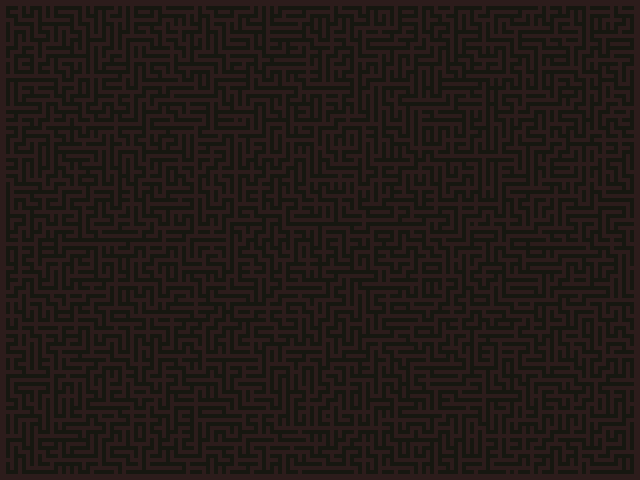
Reproduce this pattern procedurally as a Shadertoy shader.

```glsl
// A dense, dim maze of winding corridors between square-cut walls.
// Tiles: odd/odd are cells, even/even are posts, mixed ones are gates.

vec3 hash(ivec2 cell) {
    vec3 p = fract(vec3(cell.xyx) * vec3(0.1031, 0.1030, 0.0973));
    p += dot(p, p.yxz + 33.33);
    return fract((p.xxy + p.yzz) * p.zyx);
}

// Highest tile index, where the far border walls lie
ivec2 lastTile() {
    return ivec2(round(iResolution.xy / iResolution.y * 60.0)) * 2 - 2;
}

// Each cell favours two of its four sides: a straight run or a turn
bool favours(ivec2 cell, ivec2 side) {
    vec3 h = hash(cell);
    if (h.x < 0.38) return (side.x != 0) == (h.x < 0.20);
    ivec2 turn = ivec2(h.y < 0.5 ? 1 : -1, h.z < 0.5 ? 1 : -1);
    return side.x == turn.x || side.y == turn.y;
}

// The cell of the given checkerboard colour beside a gate
ivec2 cellBeside(ivec2 gate, int colour) {
    ivec2 step = (gate.x & 1) == 0 ? ivec2(1, 0) : ivec2(0, 1);
    ivec2 cell = gate - step;
    return ((cell.x + cell.y) & 3) == colour ? cell : gate + step;
}

// First pass: cells of one colour open their favoured gates
bool firstOpen(ivec2 gate) {
    if (any(lessThan(gate, ivec2(1))) || any(greaterThanEqual(gate, lastTile()))) return false;
    ivec2 cell = cellBeside(gate, 0);
    return favours(cell, gate - cell);
}

ivec2 direction(int k) {
    int s = (k & 2) - 1;
    return (k & 1) == 0 ? ivec2(s, 0) : ivec2(0, s);
}

// Second pass: sealed or crossing cells of the other colour choose again
bool isOpen(ivec2 gate) {
    if (any(lessThan(gate, ivec2(1))) || any(greaterThanEqual(gate, lastTile()))) return false;
    ivec2 cell = cellBeside(gate, 2);
    int exits = 0;
    for (int k = 0; k < 4; k++) exits += int(firstOpen(cell + direction(k)));
    return exits == 0 || exits == 4 ? favours(cell, gate - cell) : firstOpen(gate);
}

// A post with no walls grows one in a random direction
bool growsInto(ivec2 post, ivec2 gate) {
    for (int k = 0; k < 4; k++)
        if (!isOpen(post + direction(k))) return false;
    return gate == post + direction(int(hash(post).x * 4.0));
}

float wall(ivec2 tile) {
    if (any(lessThan(tile, ivec2(1))) || any(greaterThanEqual(tile, lastTile()))) return 1.0;
    ivec2 odd = tile & 1;
    if (odd == ivec2(1)) return 0.0;
    if (odd == ivec2(0) || !isOpen(tile)) return 1.0;
    ivec2 along = odd.x == 1 ? ivec2(1, 0) : ivec2(0, 1);
    return growsInto(tile - along, tile) || growsInto(tile + along, tile) ? 1.0 : 0.0;
}

void mainImage(out vec4 fragColor, in vec2 fragCoord) {
    // 120 tiles fit the height, with half a tile of extra border
    vec2 p = fragCoord / iResolution.y * 120.0 - 1.0;
    ivec2 tile = ivec2(floor(p));

    // Blend the four nearest tiles over one pixel for smooth edges
    vec2 blend = clamp((fract(p) - 0.5) * iResolution.y / 120.0 + 0.5, 0.0, 1.0);
    float lower = mix(wall(tile), wall(tile + ivec2(1, 0)), blend.x);
    float upper = mix(wall(tile + ivec2(0, 1)), wall(tile + ivec2(1, 1)), blend.x);
    float cover = mix(lower, upper, blend.y);

    vec3 corridorColour = vec3(0.088, 0.092, 0.063);
    vec3 wallColour = vec3(0.174, 0.108, 0.104);
    fragColor = vec4(mix(corridorColour, wallColour, cover), 1.0);
}
```
